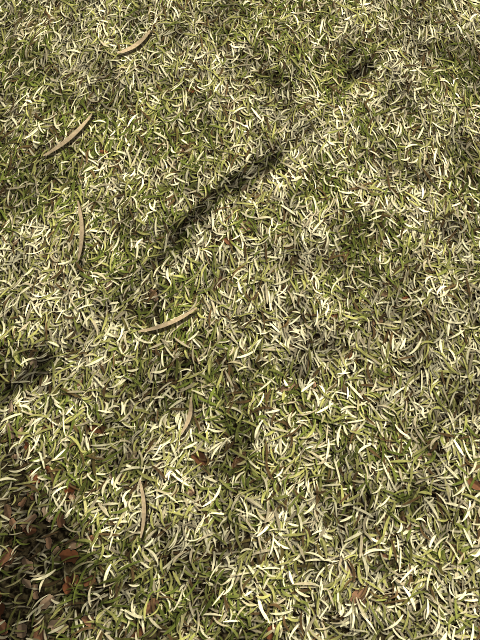
Write a WebGL 2 fragment shader that draws this texture.

```glsl
#version 300 es
precision highp float;

uniform vec2 u_resolution;
out vec4 outColor;

vec4 hash4(vec3 p) {
    vec4 h = fract(p.xyzx * vec4(0.1031, 0.1030, 0.0973, 0.1099));
    h += dot(h, h.wzxy + 33.33);
    return fract((h.xxyz + h.yzzw) * h.zywx);
}

float valueNoise(vec2 p, float seed) {
    vec2 i = floor(p), f = fract(p);
    f = f * f * (3.0 - 2.0 * f);
    float low = mix(hash4(vec3(i, seed)).x, hash4(vec3(i + vec2(1, 0), seed)).x, f.x);
    float high = mix(hash4(vec3(i + vec2(0, 1), seed)).x, hash4(vec3(i + 1.0, seed)).x, f.x);
    return mix(low, high, f.y);
}

float fbm(vec2 p, float seed) {
    return 0.55 * valueNoise(p, seed) + 0.3 * valueNoise(p * 2.1, seed + 1.0)
         + 0.15 * valueNoise(p * 4.3, seed + 2.0);
}

vec2 rotate(vec2 p, float angle) {
    float c = cos(angle), s = sin(angle);
    return vec2(c * p.x + s * p.y, c * p.y - s * p.x);
}

// Coverage of a tapered, bent stroke along the local x axis
float stroke(vec2 p, float halfLength, float halfWidth, float bend, float blur) {
    float t = p.x / halfLength;
    float across = abs(p.y - bend * t * t);
    float width = halfWidth * (1.0 - 0.6 * t * t);
    float ends = clamp((halfLength - abs(p.x)) / blur + 0.5, 0.0, 1.0);
    return ends * clamp((width - across) / blur + 0.5, 0.0, 1.0);
}

vec3 bladeColor(float pick, float tone, float green) {
    vec3 c = mix(vec3(0.37, 0.29, 0.18), vec3(0.40, 0.43, 0.18), smoothstep(0.06, 0.14, pick));
    c = mix(c, vec3(0.65, 0.63, 0.35), smoothstep(0.12, 0.3, pick - 0.18 * green));
    c = mix(c, vec3(0.70, 0.64, 0.49), smoothstep(0.42, 0.52, pick - 0.18 * green));
    c = mix(c, vec3(0.97, 0.92, 0.71), smoothstep(0.62, 0.72, pick - 0.14 * green));
    return c * (0.8 + 0.4 * tone);
}

vec3 grassLayer(vec3 base, vec2 q, float seed, float density, float green, float lit, float blur) {
    vec2 home = floor(q);
    for (int y = -1; y <= 1; y++)
    for (int x = -1; x <= 1; x++) {
        vec2 cell = home + vec2(x, y);
        vec4 h = hash4(vec3(cell, seed)), k = hash4(vec3(cell, seed + 47.0));
        vec2 d = q - cell - h.xy;
        float angle = 1.35 + (h.z + h.w - 1.0) * 2.1;
        float halfLength = mix(0.4, 0.92, k.x), halfWidth = mix(0.055, 0.115, k.y);
        float bend = (k.z - 0.5) * 0.45;
        float present = smoothstep(h.w - 0.06, h.w + 0.06, density);
        float shade = stroke(rotate(d + vec2(0.1, 0.12), angle), halfLength, halfWidth, bend, blur);
        float blade = stroke(rotate(d, angle), halfLength, halfWidth, bend, blur);
        base *= 1.0 - 0.38 * shade * present;
        base = mix(base, bladeColor(k.w, h.x, green) * lit, blade * present);
    }
    return base;
}

vec3 leafLayer(vec3 base, vec2 q, float seed, float amount, float blur) {
    vec2 home = floor(q);
    for (int y = -1; y <= 1; y++)
    for (int x = -1; x <= 1; x++) {
        vec2 cell = home + vec2(x, y);
        vec4 h = hash4(vec3(cell, seed)), k = hash4(vec3(cell, seed + 31.0));
        vec2 d = rotate(q - cell - h.xy, h.z * 6.28);
        float jag = 0.22 * (valueNoise(d * 7.0 + cell * 3.0, seed) - 0.5);
        float radius = mix(0.2, 0.46, k.x);
        float edge = length(d * vec2(1.0, mix(1.3, 2.3, k.y))) + jag - radius;
        float present = smoothstep(h.w - 0.02, h.w + 0.02, amount);
        vec3 tint = mix(vec3(0.48, 0.27, 0.15), vec3(0.76, 0.65, 0.50), k.z);
        tint *= 0.8 + 0.35 * smoothstep(-0.05, 0.05, d.y) - 0.25 * k.w;
        base *= 1.0 - 0.5 * present * (1.0 - smoothstep(0.0, 0.13, edge));
        base = mix(base, tint, present * clamp(0.5 - edge / blur, 0.0, 1.0));
    }
    return base;
}

vec3 twigs(vec3 base, vec2 p, float blur) {
    for (int i = 0; i < 6; i++) {
        vec4 h = hash4(vec3(float(i), 5.0, 19.0));
        vec2 center = vec2(0.08 + 0.22 * h.x, 0.93 - 0.145 * float(i));
        float angle = 0.2 + 1.4 * h.y, halfLength = mix(0.025, 0.055, h.z);
        vec2 d = p - center;
        float shade = stroke(rotate(d + vec2(-0.002, 0.005), angle), halfLength, 0.004, 0.006, blur);
        float wood = stroke(rotate(d, angle), halfLength, 0.0034, 0.006, blur);
        base = mix(base, vec3(0.10, 0.08, 0.05), 0.7 * shade);
        base = mix(base, vec3(0.80, 0.70, 0.53) * (0.85 + 0.3 * h.w), wood);
    }
    return base;
}

void main() {
    vec2 p = gl_FragCoord.xy / u_resolution.y;
    float pixel = 1.0 / u_resolution.y;

    // Receding ground: features shrink towards the top
    float recede = 0.45, depth = 1.0 / (1.0 - recede * p.y);
    vec2 ground = vec2((p.x - 0.5 * u_resolution.x * pixel) * depth, log(depth) / recede) + 4.0;

    // Furrow running diagonally, with a pale ridge beside it
    vec2 start = vec2(-0.02, 0.36), run = vec2(0.61, 0.55);
    vec2 axis = normalize(run), rel = p - start;
    float along = dot(rel, axis) / length(run);
    float side = dot(rel, vec2(axis.y, -axis.x)) + 0.05 * (fbm(p * 14.0, 3.0) - 0.5);
    float extent = smoothstep(-0.1, 0.05, along) * (1.0 - smoothstep(0.97, 1.03, along));
    float furrow = extent * (1.0 - smoothstep(0.004, 0.02, abs(side)));
    furrow *= smoothstep(0.25, 0.6, valueNoise(vec2(along * 9.0, 2.0), 8.0));
    float ridge = extent * (1.0 - smoothstep(0.0, 0.022, abs(side - 0.034)));

    // Leaf litter in the lower left corner and broad patches
    float litter = length((p - vec2(0.0, 0.12)) * vec2(1.5, 1.0)) + 0.16 * (fbm(p * 12.0, 6.0) - 0.5);
    litter = 1.0 - smoothstep(0.12, 0.29, litter);
    float clump = fbm(ground * 17.0, 11.0);
    float green = smoothstep(0.3, 0.7, fbm(ground * 7.0, 21.0)) * 1.5 - 0.4 - ridge;
    float density = mix(0.5, 1.1, smoothstep(0.22, 0.55, clump + 0.12 * p.y));
    density *= (1.0 - 0.65 * furrow) * (1.0 - 0.7 * litter);

    // Soil, then blades from the shaded base to the sunlit tips
    float grain = fbm(ground * 130.0, 14.0);
    vec3 color = mix(vec3(0.08, 0.06, 0.03), vec3(0.38, 0.33, 0.21), smoothstep(0.25, 0.75, grain));
    float leafAmount = mix(0.05 - 0.035 * p.y, 0.75, litter);
    for (int i = 0; i < 14; i++) {
        float layer = float(i), cells = 42.0 + 9.0 * fract(layer * 0.618);
        float lit = mix(0.62, 1.12, layer / 13.0);
        vec2 q = ground * cells + layer * vec2(7.31, 3.77);
        color = grassLayer(color, q, layer + 60.0, density, green, lit, pixel * depth * cells);
        if (i == 6 || i == 10)
            color = leafLayer(color, ground * 27.0 + layer, layer + 90.0, leafAmount, pixel * depth * 27.0);
    }
    color = twigs(color, p, pixel);

    // Broad light and fine grain
    float light = mix(0.8, 1.14, smoothstep(0.25, 0.7, clump)) + 0.12 * ridge;
    light *= (1.0 - 0.5 * furrow) * (1.0 - 0.25 * litter);
    color *= light * (0.92 + 0.16 * valueNoise(ground * 320.0, 33.0));
    outColor = vec4(clamp(color, 0.0, 1.0), 1.0);
}
```
